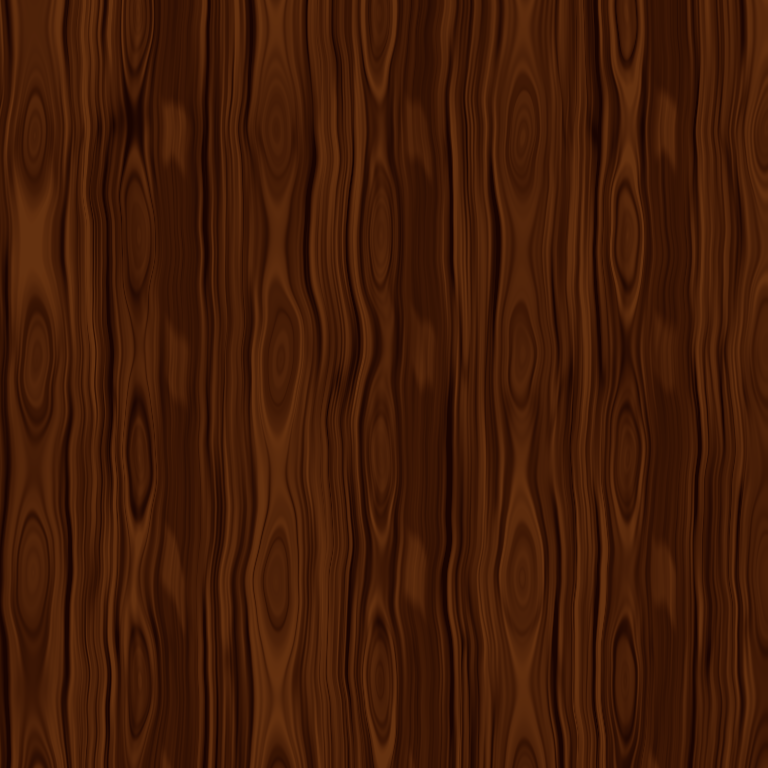
A Shadertoy shader for this texture:

```glsl
// Dark polished wood: upright grain bending around repeating columns of knots.

const vec2 TILE = vec2(0.318, 0.29);       // spacing of knot columns and rows
const vec2 TILE_ORIGIN = vec2(0.143, 0.89);
const float SWAY = 0.034;                  // sideways drift of the grain
const float BROAD_WIDTH = 0.085;           // half widths of knots, in tiles
const float SLIM_WIDTH = 0.068;
const float SLIM_X = 0.42;                 // column places, in tiles
const float HEART_X = 0.585;
const float GRAIN_CONTRAST = 1.5;
const float HAIR_CONTRAST = 0.34;
const float MEAN_TONE = 0.625;
const float CRACKS[4] = float[4](0.15, 0.29, 0.70, 0.87);
const vec3 DARK_WOOD = vec3(0.11, 0.022, 0.006);
const vec3 MID_WOOD = vec3(0.235, 0.088, 0.015);
const vec3 LIGHT_WOOD = vec3(0.36, 0.17, 0.05);
const float PI = 3.14159;

float hash(vec2 p) {
    vec3 q = fract(p.xyx * 0.1031);
    q += dot(q, q.yzx + 33.33);
    return fract((q.x + q.y) * q.z);
}

float noise(vec2 p) {
    vec2 i = floor(p), f = fract(p);
    f = f * f * (3.0 - 2.0 * f);
    return mix(mix(hash(i), hash(i + vec2(1, 0)), f.x),
               mix(hash(i + vec2(0, 1)), hash(i + vec2(1, 1)), f.x), f.y);
}

float bump(float d, float width) {
    d /= width;
    return exp(-d * d);
}

// Signed distance to the nearest repeat.
float wrap(float d) {
    return fract(d + 0.5) - 0.5;
}

// Layered streaks across the grain, long in y, with thin dark contour lines.
float streaks(float across, float y, float seed) {
    float wide = noise(vec2(across * 2.4 + seed, y * 3.0 + seed));
    float fine = noise(vec2(across * 6.0 + seed, y * 4.0 + 40.0));
    float thin = noise(vec2(across * 12.0 + seed, y * 6.0 + 80.0));
    return 0.23 * wide + 0.37 * fine + 0.40 * thin - 0.2 * bump(wide - 0.5, 0.06);
}

// Grain coordinate around a knot: ellipses inside 1, wavy lines outside.
float knotField(float x, float v, float width) {
    x /= width;
    float pinch = sin(PI * v);
    return sqrt(x * x + pinch * pinch);
}

// Mirrored grain inside a knot, independent grain on each side of it.
float knotGrain(float field, float side, float y, float seed) {
    float inner = streaks(field, y, seed);
    float outer = streaks(field, y, seed + 17.0 + 9.0 * side);
    float grain = mix(inner, outer, smoothstep(1.0, 1.6, field)) - 0.47;
    return grain * mix(0.25, 1.0, smoothstep(0.2, 1.1, field));
}

void mainImage(out vec4 fragColor, in vec2 fragCoord) {
    vec2 uv = fragCoord / iResolution.xy;
    vec2 tile = uv / TILE - TILE_ORIGIN;
    tile.x += SWAY * (noise(uv * vec2(7.0, 9.0)) - 0.5)
            + 0.5 * SWAY * (noise(uv * vec2(16.0, 24.0) + 50.0) - 0.5);

    // Two knot columns per tile, the slim one half a row lower
    float broadX = wrap(tile.x), slimX = wrap(tile.x - SLIM_X);
    float broadSeed = 31.0 * floor(tile.x + 0.5) + 70.0;
    float slimSeed = 23.0 * floor(tile.x - SLIM_X + 0.5) + 190.0;
    float broad = knotField(broadX, tile.y + 0.08 * noise(vec2(broadSeed, uv.y * 4.0)), BROAD_WIDTH);
    float slim = knotField(slimX, tile.y + 0.5, SLIM_WIDTH);
    float slimShare = 1.0 - smoothstep(0.20, 0.28, abs(slimX));

    // Grain, calmer in the dark heartwood
    float grain = mix(knotGrain(broad, sign(broadX), uv.y, broadSeed),
                      knotGrain(slim, sign(slimX), uv.y, slimSeed), slimShare);
    float heartX = wrap(tile.x - HEART_X);
    float heart = 1.0 - smoothstep(0.05, 0.11, abs(heartX));
    float calm = 1.0 - 0.65 * heart;
    float tone = MEAN_TONE + GRAIN_CONTRAST * grain * calm;
    tone += 0.09 * bump(broadX, 0.11) - 0.20 * heart;

    // Knot rings
    float broadRings = 0.13 * bump(broad - 0.95, 0.13) - 0.12 * bump(broad - 0.65, 0.14);
    float slimRings = 0.26 * bump(slim - 0.93, 0.10) - 0.25 * bump(slim - 0.69, 0.11)
                    + 0.08 * bump(slim, 0.42) - 0.27 * bump(slim - 1.24, 0.12)
                    + 0.14 * bump(slim - 1.5, 0.09);
    tone += mix(broadRings, slimRings, slimShare);

    // Hairlines and dark cracks with a lit edge, following the bent grain
    float broadU = sign(broadX) * broad * BROAD_WIDTH;
    float slimU = SLIM_X + sign(slimX) * slim * SLIM_WIDTH;
    float u = broadU + wrap(slimU - broadU) * slimShare;
    float hairs = noise(vec2(tile.x * 52.0, uv.y * 5.0 + 9.0)) - 0.5;
    tone += HAIR_CONTRAST * calm * hairs * smoothstep(0.04, 0.14, abs(broadX));
    for (int i = 0; i < 4; i++) {
        float id = float(i) * 13.0 + 5.0;
        float d = wrap(u - CRACKS[i]);
        float strength = smoothstep(0.2, 0.6, noise(vec2(uv.x * 3.0 + id, uv.y * 7.0 + id)));
        tone += strength * (0.30 * bump(d - 0.018, 0.008) - 0.66 * bump(d, 0.009));
    }

    // Pale smeared patches in the heartwood
    float smear = noise(vec2(uv.x * 75.0, uv.y * 4.0)) - 0.5;
    float patchY = wrap(tile.y + 0.06 + 1.6 * heartX + 0.14 * smear);
    float patchMask = (1.0 - smoothstep(0.03, 0.062, abs(heartX + 0.01)))
                    * (1.0 - smoothstep(0.09, 0.18, abs(patchY)));
    tone += 0.38 * patchMask * (0.7 + 0.6 * noise(uv * vec2(25.0, 12.0)));

    // Wood colour from tone
    tone = clamp(tone, -0.05, 1.1);
    vec3 color = tone < 0.5 ? mix(DARK_WOOD, MID_WOOD, tone * 2.0)
                            : mix(MID_WOOD, LIGHT_WOOD, tone * 2.0 - 1.0);
    fragColor = vec4(color, 1.0);
}
```
